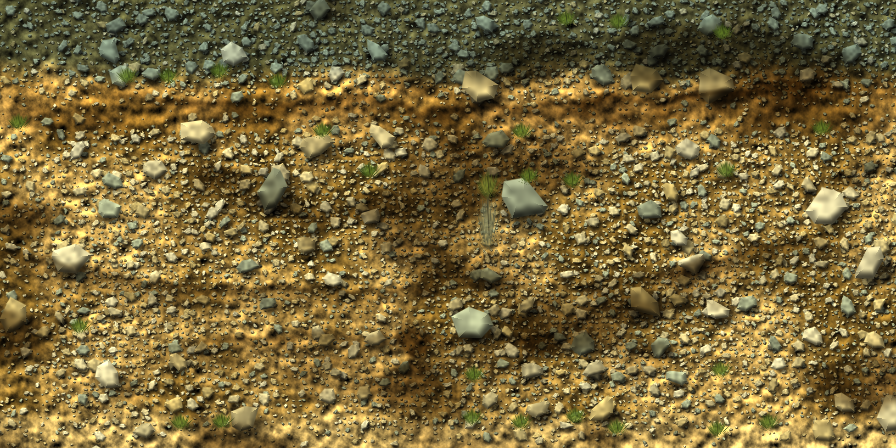
Write a WebGL 2 fragment shader that draws this texture.

```glsl
#version 300 es
precision highp float;
// A weathered bank of ochre earth with beds of angular rubble.
// Gritty noise forms the soil, five cell layers scatter faceted stones from
// grit to cobbles, and overhanging lips cast the shadows between the beds.
uniform vec2 u_resolution;
out vec4 fragColor;

float hash(vec2 p) {
  return fract(sin(dot(p, vec2(127.1, 311.7))) * 43758.5453);
}

float noise(vec2 p) {
  vec2 i = floor(p), f = fract(p);
  f = f * f * (3.0 - 2.0 * f);
  return mix(mix(hash(i), hash(i + vec2(1, 0)), f.x),
             mix(hash(i + vec2(0, 1)), hash(i + vec2(1, 1)), f.x), f.y);
}

float fbm(vec2 p) {
  float sum = 0.0, amp = 0.53;
  for (int i = 0; i < 4; i++) {
    sum += amp * noise(p);
    p = mat2(1.6, 1.2, -1.2, 1.6) * p + 7.3;
    amp *= 0.5;
  }
  return sum;
}

float window(float x, float a, float b) {
  return smoothstep(a - 0.12, a + 0.12, x) * (1.0 - smoothstep(b - 0.12, b + 0.12, x));
}

// Shadow that starts sharply under a lip and fades downwards
float overhang(float below, float depth) {
  return smoothstep(-0.008, 0.012, below) * exp(-max(below, 0.0) / depth);
}

// Share of stones in the soil: bare along the ledge and at the foot
float rubble(vec2 p) {
  float ledge = (p.y - 0.755) / 0.05;
  return (0.5 + 0.95 * noise(p * 3.5 + 4.0)) * (1.0 - 0.8 * exp(-ledge * ledge))
       * smoothstep(-0.03, 0.1, p.y);
}

// One faceted stone with its dropped shadow; d is measured from its centre
void drawStone(inout vec3 col, vec2 d, float size, vec2 id, float grey, float soft) {
  float turn = (hash(id + 3.1) - 0.5) * 2.4;
  vec2 q = mat2(cos(turn), -sin(turn), sin(turn), cos(turn)) * d;
  q.y *= 1.1 + 0.7 * hash(id + 4.7);
  float edge = -1e3, facing = 0.0;
  for (int k = 0; k < 6; k++) {
    float a = (float(k) + 0.7 * hash(id + float(k) + 9.0)) * 1.047;
    float e = dot(q, vec2(cos(a), sin(a))) - size * (0.65 + 0.35 * hash(id + float(k) * 1.7 + 20.0));
    if (e > edge) { edge = e; facing = cos(a + turn - 1.95); }
  }
  float shadowDist = length((d - size * vec2(0.22, -0.38)) * vec2(1.0, 1.3));
  col *= 1.0 - 0.62 * (1.0 - smoothstep(0.45 * size, 1.2 * size, shadowDist));

  vec3 rock = mix(vec3(0.77, 0.68, 0.40), vec3(0.90, 0.87, 0.68), hash(id + 5.9));
  rock = mix(rock, vec3(0.66, 0.69, 0.54), step(hash(id + 8.3), grey));
  float light = mix(0.92, 0.68 + 0.42 * facing, smoothstep(-0.5 * size, -0.05 * size, edge));
  light *= 0.72 + 0.3 * hash(id + 6.4) + 0.36 * noise(d / size * 3.5 + id * 7.0);
  col = mix(col, rock * light, 1.0 - smoothstep(-soft, soft, edge));
}

// Ragged clump of fine blades
void drawTuft(inout vec3 col, vec2 d, vec3 tint) {
  float r = length(d);
  float blades = noise(vec2(atan(d.x, d.y + 0.8) * 22.0, r * 2.5));
  float cover = 1.0 - smoothstep(0.5, 1.0, r + 0.5 * blades);
  col = mix(col, tint * (0.55 + 0.8 * blades), 0.85 * cover);
}

void main() {
  vec2 p = gl_FragCoord.xy / u_resolution.y;
  float pixel = 1.0 / u_resolution.y;
  float wobble = 0.07 * (fbm(p * vec2(4.0, 3.0)) - 0.5) + 0.022 * (noise(p * 28.0) - 0.5);
  float y = p.y + wobble;
  float upper = smoothstep(0.80, 0.87, y);

  // Soil with lit grit
  vec3 col = mix(vec3(0.42, 0.32, 0.12), vec3(0.76, 0.62, 0.33),
                 smoothstep(0.25, 0.72, fbm(p * 7.0)));
  col = mix(col, vec3(0.62, 0.42, 0.15), 0.55 * window(y, 0.74, 0.81));
  col = mix(col, vec3(0.80, 0.69, 0.42), 0.7 * (1.0 - smoothstep(0.03, 0.09, y)));
  col = mix(col, vec3(0.36, 0.35, 0.20), 0.8 * upper);
  col *= 1.0 + 2.0 * (fbm(p * 48.0) - fbm(p * 48.0 + vec2(-0.3, 0.6)));

  // Stones, from grit up to cobbles
  float cells = 80.0;
  for (int layer = 0; layer < 5; layer++) {
    float l = float(layer);
    vec2 g = p * cells;
    for (int n = 0; n < 9; n++) {
      vec2 cell = floor(g) + vec2(n % 3 - 1, 1 - n / 3);
      vec2 id = cell + l * 57.0;
      vec2 centre = cell + 0.2 + 0.6 * vec2(hash(id + 0.3), hash(id + 1.9));
      if (hash(id + 2.6) > (0.8 - 0.14 * l) * rubble(centre / cells)) continue;
      float s = hash(id + 7.7);
      float grey = 0.2 + 0.6 * smoothstep(0.78, 0.86, centre.y / cells);
      drawStone(col, g - centre, 0.22 + 0.25 * s * s, id, grey, 0.9 * cells * pixel);
    }
    cells *= 0.56;
  }

  // Shadows under the beds, and a small hollow
  float shade = 0.95 * overhang(0.785 + 0.012 * cos(p.x * 3.5) - y, 0.035) * window(p.x, 0.3, 1.9);
  shade += 0.75 * overhang(0.36 + 0.12 * (p.x - 1.0) * (p.x - 0.7) - y, 0.05) * window(p.x, -0.2, 0.95);
  shade += 0.8 * overhang(0.43 + 0.15 * (p.x - 1.55) - y, 0.05) * window(p.x, 1.35, 1.85);
  shade += 0.65 * overhang(0.25 - y, 0.06) * window(p.x, 0.35, 1.2);
  shade += 1.0 - smoothstep(0.015, 0.05, length(vec2(p.x - 0.925, y - 0.24)));
  shade += 0.75 * smoothstep(0.48, 0.75, fbm(p * vec2(4.0, 8.0) + 11.0));
  col *= mix(vec3(1.0), vec3(0.36, 0.30, 0.20), min(shade, 1.0));
  col *= mix(vec3(1.05, 1.04, 1.02), vec3(0.74, 0.80, 0.86), upper);

  // Boulder with dry grass beside it, then scattered green tufts
  drawStone(col, p - vec2(1.16, 0.555), 0.064, vec2(31.0, 12.0), 1.0, pixel);
  drawTuft(col, (p - vec2(1.09, 0.50)) / vec2(0.035, 0.09), vec3(0.50, 0.50, 0.35));
  drawTuft(col, (p - vec2(1.09, 0.585)) / vec2(0.04, 0.045), vec3(0.42, 0.46, 0.16));
  vec2 plot = floor(p * 9.0);
  if (hash(plot + 71.0) < (plot.y < 1.0 ? 0.5 : 0.1)) {
    vec2 spot = 0.35 + 0.3 * vec2(hash(plot + 72.0), hash(plot + 73.0));
    drawTuft(col, (fract(p * 9.0) - spot) / vec2(0.32, 0.24), vec3(0.36, 0.46, 0.14));
  }
  fragColor = vec4(clamp(col, 0.0, 1.0), 1.0);
}
```
